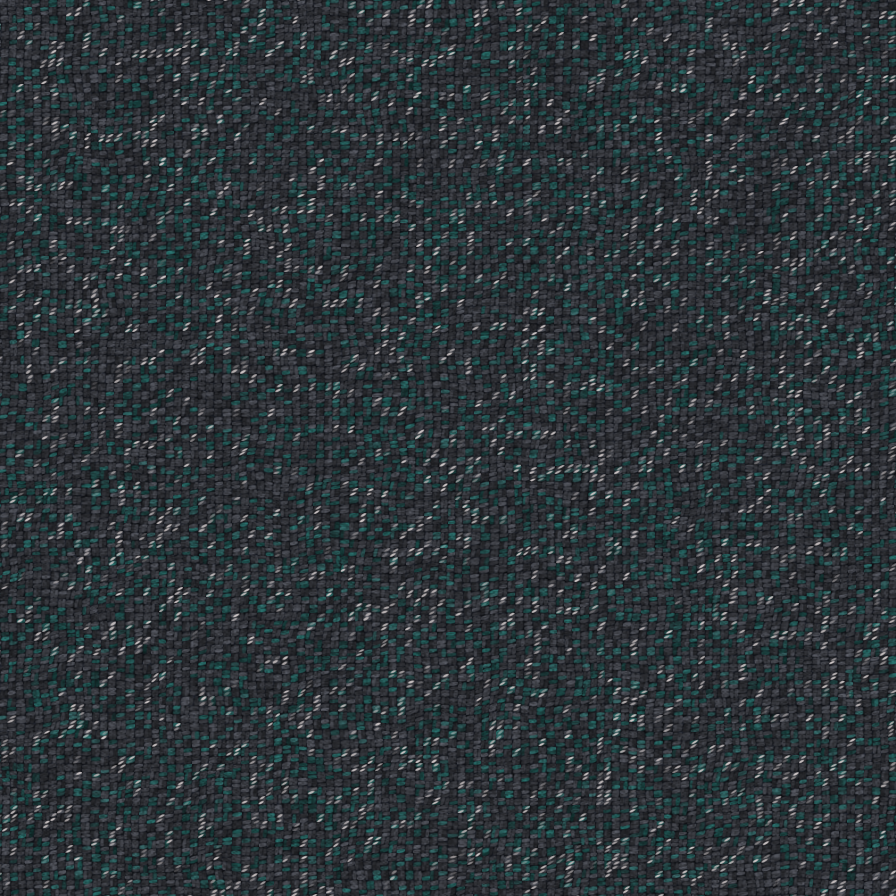
Reproduce this texture procedurally as a WebGL 2 fragment shader.

```glsl
#version 300 es
precision highp float;
// Dark woven wool cloth with teal weft strands and small pale slanted flecks.
uniform vec2 u_resolution;
out vec4 fragColor;

const float CELLS = 108.0;  // weave cells across the canvas
const int SAMPLES = 3;      // antialiasing samples per axis
const vec3 GAP = vec3(0.062, 0.070, 0.090);
const vec3 CHARCOAL = vec3(0.225, 0.232, 0.255);
const vec3 TEAL = vec3(0.110, 0.305, 0.295);
const vec3 PALE = vec3(0.80, 0.77, 0.77);

float hash(vec2 p) {
    return fract(sin(dot(p, vec2(127.1, 311.7))) * 43758.5453);
}

float noise(vec2 p) {
    vec2 i = floor(p);
    vec2 f = fract(p);
    f = f * f * (3.0 - 2.0 * f);
    float low = mix(hash(i), hash(i + vec2(1.0, 0.0)), f.x);
    float high = mix(hash(i + vec2(0.0, 1.0)), hash(i + vec2(1.0)), f.x);
    return mix(low, high, f.y);
}

// Soft coverage of a sheared ellipse centred on zero.
float strand(vec2 q, vec2 halfSize, float slope, float softness) {
    q.y -= slope * q.x;
    return 1.0 - smoothstep(1.0 - softness, 1.0 + softness, length(q / halfSize));
}

// Colour of one yarn, with a random tone and a chance of being teal.
vec3 yarn(vec2 id, float tealChance) {
    float tone = mix(0.68, 1.25, hash(id + 17.3));
    float teal = step(hash(id + 41.9), tealChance);
    return mix(CHARCOAL, TEAL, teal * mix(0.6, 1.0, hash(id + 5.7))) * tone;
}

vec3 weave(vec2 p) {
    // Uneven yarn tension
    p += 0.7 * (vec2(noise(p * 0.23), noise(p * 0.23 + 60.0)) - 0.5);
    vec2 cell = floor(p);
    vec2 local = fract(p) - 0.5;
    float patches = noise(cell * 0.16 + 9.0);
    float isWeft = mod(cell.x + cell.y, 2.0);
    float tealChance = mix(0.10, 0.42, isWeft) * mix(0.6, 1.4, patches);
    vec3 color = GAP * mix(0.7, 1.6, noise(p * 3.1));

    // Two strands per cell: stacked weft or side by side warp
    for (int i = 0; i < 2; i++) {
        float side = float(i) - 0.5;
        vec2 id = cell * 2.0 + vec2(0.0, float(i));
        vec2 jitter = 0.16 * (vec2(hash(id + 2.1), hash(id + 8.4)) - 0.5);
        vec2 weftPos = local - vec2(0.0, side * 0.48) - jitter;
        vec2 warpPos = local - vec2(side * 0.46, 0.0) - jitter;
        float weft = strand(weftPos, vec2(0.58, 0.25), 0.14, 0.40);
        float warp = strand(warpPos, vec2(0.27, 0.54), 0.50, 0.45);
        vec3 tint = yarn(id, tealChance) * mix(0.86, 1.04, isWeft);
        color = mix(color, tint, mix(warp, weft, isWeft));
    }

    // Fine fibre grain
    color *= mix(0.74, 1.26, noise(p * vec2(4.0, 6.0) + 30.0));

    // Pale flecks, often in pairs
    float fleckChance = mix(0.06, 0.24, noise(cell * vec2(0.35, 0.6) + 80.0));
    float hasFleck = step(hash(cell + 71.2), fleckChance);
    for (int i = 0; i < 2; i++) {
        vec2 id = cell + 13.0 * float(i + 1);
        vec2 center = vec2(0.12, 0.27) * (float(i) * 2.0 - 1.0);
        center += 0.14 * (vec2(hash(id), hash(id + 3.3)) - 0.5);
        float cover = strand(local - center, vec2(0.33, 0.14), 0.45, 0.45);
        float strength = hasFleck * mix(0.15, 1.0, hash(id + 6.6));
        color = mix(color, PALE, cover * strength);
    }
    return color;
}

void main() {
    float scale = CELLS / min(u_resolution.x, u_resolution.y);
    vec3 total = vec3(0.0);
    for (int y = 0; y < SAMPLES; y++) {
        for (int x = 0; x < SAMPLES; x++) {
            vec2 offset = (vec2(x, y) + 0.5) / float(SAMPLES) - 0.5;
            total += weave((gl_FragCoord.xy + offset) * scale);
        }
    }
    fragColor = vec4(total / float(SAMPLES * SAMPLES), 1.0);
}
```
